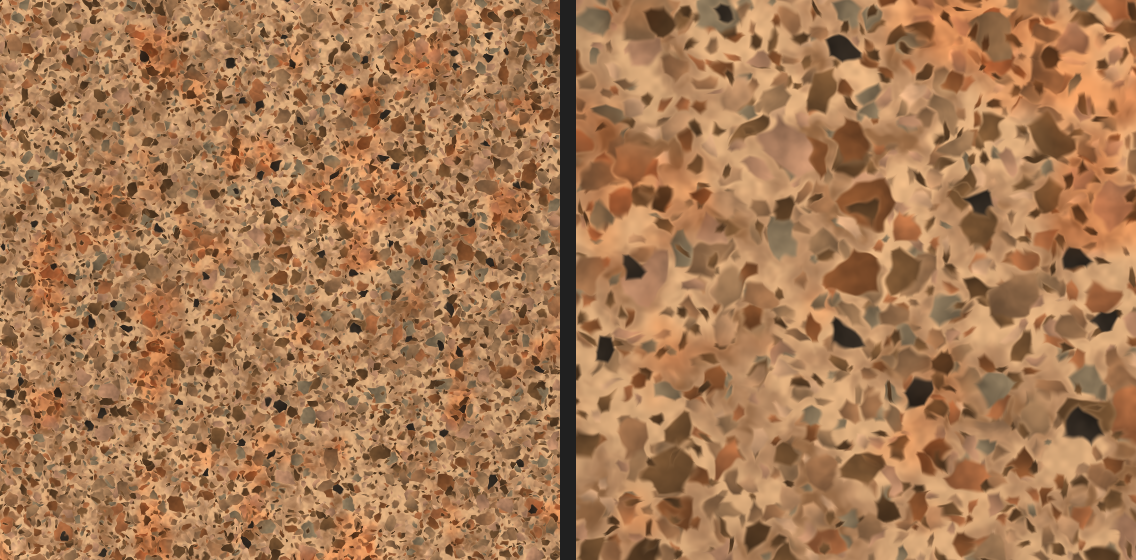
Left: the whole. Right: its middle third, enlarged.
Give the GLSL for this texture, as a WebGL 2 fragment shader.

```glsl
#version 300 es
precision highp float;

uniform vec2 u_resolution;
out vec4 fragColor;

const float TAU = 6.28319;
const float EDGE_SOFTNESS = 0.0016;
const float COARSE_WARP = 0.008;
const float FINE_WARP = 0.004;
const float SEAM_STRENGTH = 0.3;
const float GRAIN_MOTTLE = 0.34;
const float CLUSTERING = 0.9;
const int SIDES = 6;

const vec3 CREAM = vec3(0.87, 0.68, 0.49);
const vec3 TAN = vec3(0.71, 0.53, 0.38);
const vec3 UMBER = vec3(0.56, 0.39, 0.25);
const vec3 RUST = vec3(0.60, 0.33, 0.17);

// Mineral colours, ordered from pale to black
const vec3 MINERALS[12] = vec3[12](
    vec3(0.78, 0.60, 0.45), vec3(0.71, 0.53, 0.38), vec3(0.67, 0.49, 0.37),
    vec3(0.60, 0.42, 0.28), vec3(0.62, 0.38, 0.23), vec3(0.57, 0.43, 0.30),
    vec3(0.52, 0.38, 0.26), vec3(0.49, 0.42, 0.32), vec3(0.48, 0.29, 0.16),
    vec3(0.43, 0.30, 0.18), vec3(0.32, 0.22, 0.13), vec3(0.18, 0.15, 0.12));

vec3 hash3(vec2 p) {
    vec3 q = fract(p.xyx * vec3(0.1031, 0.1030, 0.0973));
    q += dot(q, q.yxz + 33.33);
    return fract((q.xxy + q.yzz) * q.zyx);
}

float noise(vec2 p) {
    vec2 cell = floor(p), f = fract(p);
    f = f * f * (3.0 - 2.0 * f);
    vec2 step1 = vec2(1.0, 0.0);
    float low = mix(hash3(cell).x, hash3(cell + step1).x, f.x);
    float high = mix(hash3(cell + step1.yx).x, hash3(cell + step1.xx).x, f.x);
    return mix(low, high, f.y);
}

float fbm(vec2 p) {
    float sum = 0.0, weight = 0.54;
    for (int i = 0; i < 4; i++) {
        sum += weight * noise(p);
        p = mat2(1.6, 1.2, -1.2, 1.6) * p + 17.3;
        weight *= 0.5;
    }
    return sum;
}

vec2 warp(vec2 p) {
    vec2 coarse = vec2(noise(p * 55.0), noise(p * 55.0 + 91.0)) - 0.5;
    vec2 fine = vec2(noise(p * 140.0 + 37.0), noise(p * 140.0 + 63.0)) - 0.5;
    return p + COARSE_WARP * coarse + FINE_WARP * fine;
}

// Convex chip bounded by randomly turned and shifted half planes
float chipDistance(vec2 d, float radius, vec2 seed) {
    float dist = -radius;
    for (int i = 0; i < SIDES; i++) {
        vec3 h = hash3(seed + float(i) * 7.31);
        float angle = (float(i) + 0.5 * h.x) * TAU / float(SIDES);
        float offset = radius * mix(0.6, 1.15, h.y);
        dist = max(dist, dot(d, vec2(cos(angle), sin(angle))) - offset);
    }
    return dist;
}

// Scatters one size class of chips; tones is a range of mineral indices
void paintGrains(inout vec3 color, vec2 p, float frequency, float presence,
                 vec2 radii, float squash, vec2 tones, float seed) {
    vec2 q = p * frequency, home = floor(q);
    float edge = max(EDGE_SOFTNESS, 0.75 / min(u_resolution.x, u_resolution.y)) * frequency;
    float mottle = fbm(p * 65.0 + seed) - 0.5;
    for (int y = -1; y <= 1; y++) {
        for (int x = -1; x <= 1; x++) {
            vec2 cell = home + vec2(x, y);
            vec3 place = hash3(cell + seed), kind = hash3(cell + seed + 411.7);
            vec2 center = cell + mix(vec2(0.1), vec2(0.9), place.xy);
            vec2 d = q - center;
            float cluster = 1.0 + CLUSTERING * (noise(center / frequency * 9.0 + seed) - 0.5);
            if (place.z > presence * cluster || dot(d, d) > 1.2) continue;

            float angle = kind.x * TAU, c = cos(angle), s = sin(angle);
            d = mat2(c, -s, s, c) * d;
            d.y *= mix(1.0, squash, kind.y);
            float radius = mix(radii.x, radii.y, kind.y * kind.y * 0.4 + place.x * 0.6);
            float dist = chipDistance(d, radius, cell + seed + 89.1);

            vec3 mineral = MINERALS[int(mix(tones.x, tones.y + 0.99, kind.z))];
            mineral *= 1.0 + GRAIN_MOTTLE * mottle + 0.16 * d.x / radius;
            float seam = SEAM_STRENGTH * place.y * (1.0 - smoothstep(0.0, 2.5 * edge, dist));
            color = mix(color, CREAM, seam);
            color = mix(color, mineral, 1.0 - smoothstep(-edge, edge, dist));
        }
    }
}

void main() {
    vec2 p = gl_FragCoord.xy / min(u_resolution.x, u_resolution.y);
    vec2 w = warp(p);

    // Pale cloudy matrix
    float cloud = fbm(w * 38.0);
    vec3 color = mix(UMBER, TAN, smoothstep(0.22, 0.42, cloud));
    color = mix(color, CREAM, smoothstep(0.40, 0.66, cloud));

    // Chips from fine to large, then dark slivers and black specks
    paintGrains(color, w, 85.0, 0.75, vec2(0.22, 0.50), 1.8, vec2(0.0, 10.0), 13.0);
    paintGrains(color, w, 56.0, 0.72, vec2(0.25, 0.52), 1.6, vec2(0.0, 9.0), 157.0);
    paintGrains(color, w, 37.0, 0.65, vec2(0.25, 0.50), 1.5, vec2(1.0, 10.0), 271.0);
    paintGrains(color, w, 25.0, 0.36, vec2(0.28, 0.50), 1.4, vec2(2.0, 9.0), 359.0);
    paintGrains(color, w, 72.0, 0.20, vec2(0.20, 0.42), 2.6, vec2(9.0, 10.0), 503.0);
    paintGrains(color, w, 36.0, 0.10, vec2(0.22, 0.46), 1.6, vec2(10.0, 11.0), 617.0);

    // Iron staining and broad tonal drift
    float stain = smoothstep(0.58, 0.80, fbm(p * 11.0 + 47.0));
    color = mix(color, color * RUST / UMBER, 0.7 * stain);
    color *= 1.0 + 0.16 * (fbm(p * 6.0 + 29.0) - 0.5);
    color *= 1.0 + 0.12 * (noise(p * 210.0) - 0.5);

    fragColor = vec4(clamp(color, 0.0, 1.0), 1.0);
}
```
